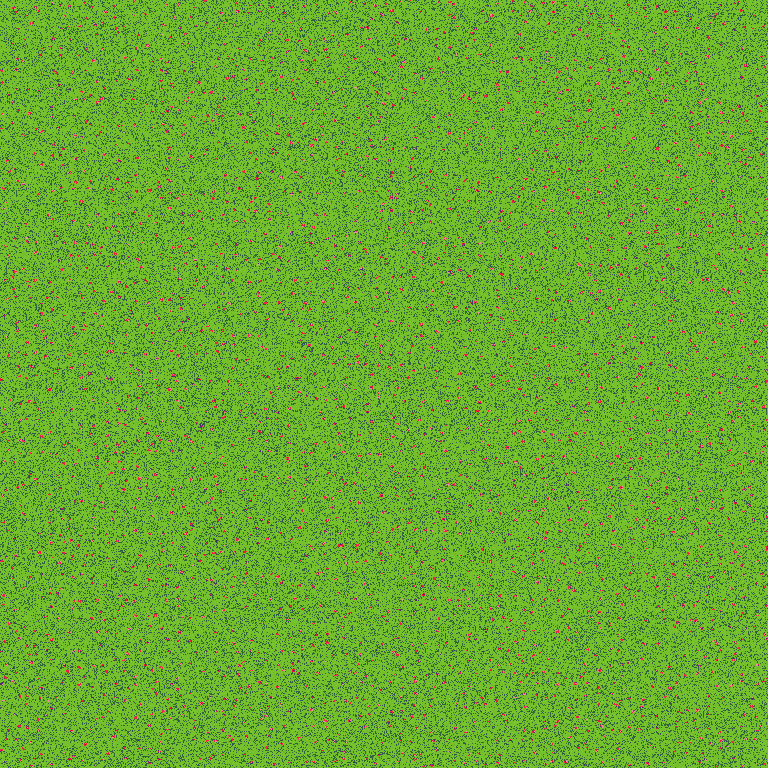
Give the GLSL for this texture, as a WebGL 1 fragment shader.

```glsl
precision highp float;
uniform vec2 u_resolution;

float hash(vec2 p, float seed) {
  vec3 q = fract(vec3(p.xyx + seed * 17.0) * vec3(0.1031, 0.1030, 0.0973));
  q += dot(q, q.yzx + 33.33);
  return fract((q.x + q.y) * q.z);
}

// Speckled grass: light blades with dark gaps
vec3 grassColor(vec2 grain) {
  vec3 light = vec3(0.46, 0.755, 0.17) * mix(0.96, 1.04, hash(grain, 1.0));
  vec3 shade = mix(vec3(0.19, 0.40, 0.22), vec3(0.20, 0.31, 0.36), step(0.85, hash(grain, 2.0)));
  return mix(light, shade, step(hash(grain, 3.0), 0.21));
}

// Ragged little blossoms, wider than tall, one at most per cell
vec3 addBlossom(vec3 ground, vec2 grain) {
  vec2 cell = floor(grain / 11.0);
  vec2 center = 1.0 + floor(9.0 * vec2(hash(cell, 4.0), hash(cell, 5.0)));
  vec2 offset = abs(grain - cell * 11.0 - center);
  float present = step(hash(cell, 6.0), 0.7) * step(max(offset.x, offset.y), 1.5);
  float fullness = mix(0.6, 1.1, hash(cell, 7.0));
  float density = fullness * (offset.y < 0.5 ? 1.0 : 0.48);
  float petal = present * step(hash(grain, 8.0), density);

  float kind = hash(grain, 9.0);
  vec3 red = mix(vec3(0.90, 0.10, 0.22), vec3(0.95, 0.16, 0.33), hash(cell, 10.0));
  vec3 pink = vec3(0.93, 0.58, 0.62);
  vec3 plum = vec3(0.30, 0.17, 0.42);
  vec3 bloom = kind < 0.66 ? red : (kind < 0.80 ? pink : plum);
  return mix(ground, bloom, petal);
}

void main() {
  // Average the grains under each pixel for smooth edges
  vec3 color = vec3(0.0);
  for (int y = 0; y < 3; y++) {
    for (int x = 0; x < 3; x++) {
      vec2 corner = gl_FragCoord.xy - 0.5;
      vec2 uv = (corner + (vec2(float(x), float(y)) + 0.5) / 3.0) / u_resolution.y;
      vec2 grain = floor(uv * 768.0);
      color += addBlossom(grassColor(grain), grain);
    }
  }
  gl_FragColor = vec4(color / 9.0, 1.0);
}
```
